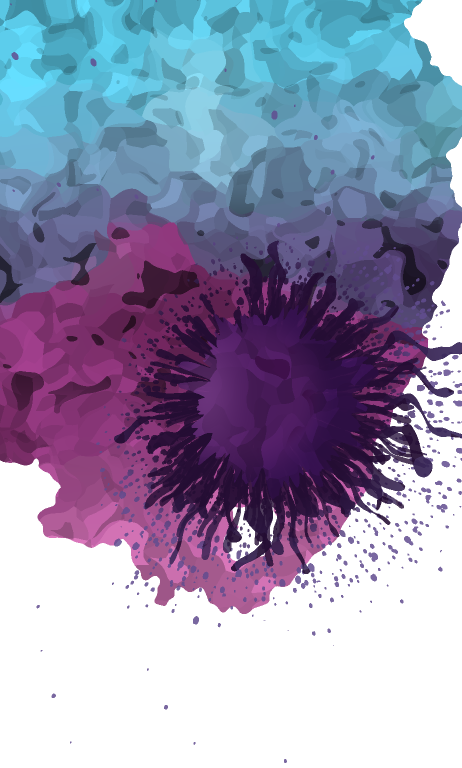
A WebGL 1 fragment shader for this background:

```glsl
precision highp float;
// Mosaic watercolour wash from cyan to magenta, with a dark radial ink splat on white.
uniform vec2 u_resolution;

#define PATCH_SCALE 20.0
#define CHIP_SCALE 42.0
#define WARP 0.024
#define EDGE_ROUGHNESS 0.030
#define SPLAT_CENTER vec2(0.340, 0.486)
#define CORE_RADIUS 0.110
#define REACH_MIN 0.15
#define REACH_MAX 0.275
#define TAU 6.283185

const vec3 CYAN = vec3(0.33, 0.74, 0.85);
const vec3 STEEL = vec3(0.42, 0.58, 0.70);
const vec3 SLATE = vec3(0.38, 0.37, 0.54);
const vec3 PLUM = vec3(0.56, 0.22, 0.49);
const vec3 ROSE = vec3(0.77, 0.42, 0.66);
const vec3 MAROON = vec3(0.36, 0.11, 0.29);
const vec3 VIOLET = vec3(0.30, 0.11, 0.37);
const vec3 INK = vec3(0.14, 0.05, 0.20);

float hash(vec2 p) {
  return fract(sin(dot(p, vec2(127.1, 311.7))) * 43758.5453);
}

vec2 hash2(vec2 p) {
  return vec2(hash(p), hash(p + 57.3));
}

float noise(vec2 p) {
  vec2 i = floor(p), f = fract(p);
  f = f * f * (3.0 - 2.0 * f);
  return mix(mix(hash(i), hash(i + vec2(1.0, 0.0)), f.x),
             mix(hash(i + vec2(0.0, 1.0)), hash(i + 1.0), f.x), f.y);
}

vec2 wobble(vec2 p) {
  return vec2(noise(p), noise(p + 31.7)) - 0.5;
}

float bump(vec2 p, vec2 center, vec2 size) {
  vec2 d = (p - center) / size;
  return exp(-dot(d, d));
}

// Nearest jittered site: position in xy, random value in z.
vec3 mosaic(vec2 p, float scale) {
  vec2 cell = floor(p * scale);
  vec3 site = vec3(0.0);
  float nearest = 9.0;
  for (int j = -1; j <= 1; j++)
    for (int i = -1; i <= 1; i++) {
      vec2 id = cell + vec2(float(i), float(j));
      vec2 s = id + hash2(id);
      float d = length(s - p * scale);
      if (d < nearest) {
        nearest = d;
        site = vec3(s / scale, hash(id + 9.1));
      }
    }
  return site;
}

// Smooth colour field under the mosaic.
vec3 washColor(vec2 p) {
  vec3 c = mix(SLATE, STEEL, smoothstep(0.68, 0.80, p.y));
  c = mix(c, CYAN, smoothstep(0.78, 0.93, p.y - 0.12 * (p.x - 0.2)));
  c = mix(c, vec3(0.60, 0.82, 0.88), 0.65 * bump(p, vec2(0.27, 0.86), vec2(0.07, 0.09)));
  c = mix(c, vec3(0.36, 0.66, 0.71), 0.8 * bump(p, vec2(0.58, 0.84), vec2(0.05, 0.06)));
  c = mix(c, vec3(0.28, 0.18, 0.38), 0.8 * bump(p, vec2(0.54, 0.65), vec2(0.15, 0.05)));
  float top = 0.59 + 0.11 * bump(vec2(p.x, 0.0), vec2(0.20, 0.0), vec2(0.14, 1.0));
  vec3 warm = mix(ROSE, PLUM, smoothstep(0.27, 0.45, p.y));
  warm = mix(warm, MAROON, 0.8 * bump(p, vec2(0.22, 0.57), vec2(0.11, 0.08)));
  warm = mix(warm, MAROON, 0.7 * bump(p, vec2(0.0, 0.44), vec2(0.07, 0.06)));
  warm = mix(warm, vec3(0.60, 0.40, 0.58), 0.8 * bump(p, vec2(0.12, 0.66), vec2(0.05, 0.04)));
  return mix(warm, c, smoothstep(top - 0.02, top + 0.02, p.y));
}

// Positive inside the painted area.
float paintMask(vec2 p) {
  float right = max(p.x - 0.32, 0.0);
  float bottom = 0.217 + 0.19 * (1.0 - smoothstep(0.0, 0.25, p.x)) + 6.2 * right * right;
  float d = (p.y - bottom) * 0.6;
  d = min(d, length((p - vec2(0.04, 0.365)) * vec2(0.7, 1.0)) - 0.03);
  d = max(d, 0.04 - length((p - vec2(0.115, 0.325)) * vec2(0.65, 1.0)));
  d = min(d, length(p - vec2(0.62, 0.975)) - 0.08);
  d = min(d, length((p - vec2(0.615, 0.765)) * vec2(1.0, 0.6)) - 0.034);
  return min(d, length(p - vec2(0.325, 0.31)) - 0.036);
}

// Coverage of radial ink streaks, one per angular bin.
float streaks(float r, float a, float count, float reach, float width) {
  float turn = a / TAU * count + 0.9 * (noise(vec2(r * 26.0, count)) - 0.5);
  float id = mod(floor(turn), count);
  float tip = reach * mix(0.5, 1.08, hash(vec2(id, count)));
  float across = (fract(turn) - 0.5) * TAU / count * r;
  float w = width * mix(0.45, 1.2, hash(vec2(id, 3.7))) * (0.3 + 1.3 * noise(vec2(r * 75.0, id * 3.1)));
  return step(length(vec2(max(r - tip, 0.0), across)), w);
}

// Droplets flung outward, on a polar grid.
float droplets(float r, float a, float reach, float count) {
  vec2 g = vec2(a / TAU * count, r * count * 1.1);
  vec2 id = vec2(mod(floor(g.x), count), floor(g.y));
  vec2 d = fract(g) - 0.3 - 0.4 * hash2(id);
  d.x *= r * 7.0;
  float density = 0.5 * smoothstep(0.10, 0.15, r) * (1.0 - smoothstep(reach * 0.8, reach * 1.2, r));
  return step(hash(id + 4.4), density) * step(length(d * vec2(1.0, 0.7)), 0.12 + 0.25 * hash(id + 8.8));
}

vec3 scene(vec2 p) {
  vec2 warped = p + WARP * wobble(p * 36.0) + 1.6 * WARP * wobble(p * 14.0);
  vec3 patchSite = mosaic(warped, PATCH_SCALE);
  vec3 chip = mosaic(warped + 3.0, CHIP_SCALE);

  // Wash of flat patches with smaller chips and dark accents
  vec3 wash = washColor(mix(patchSite.xy, p, 0.1)) * (0.80 + 0.34 * patchSite.z);
  wash = mix(wash, washColor(chip.xy - 3.0) * (0.65 + 0.6 * chip.z), 0.65 * step(0.5, fract(chip.z * 7.0)));
  float accent = step(0.79, noise(warped * 47.0 + 5.0)) * smoothstep(0.38, 0.55, p.y);
  wash *= 1.0 - accent * mix(0.55, 0.15, smoothstep(0.66, 0.78, p.y));
  float edge = paintMask(p + EDGE_ROUGHNESS * (wobble(p * 26.0) + 0.6 * wobble(p * 70.0)));
  vec3 color = mix(vec3(1.0), wash, step(0.0, edge));

  // Ink streaks and droplets, paler and bluer toward the rim
  vec2 q = p - SPLAT_CENTER;
  float r = length(q), a = atan(q.y, q.x);
  float reach = mix(REACH_MIN, REACH_MAX, 0.5 + 0.5 * cos(a + 0.6));
  reach += 0.05 * bump(vec2(a, 0.0), vec2(-2.2, 0.0), vec2(0.5, 1.0));
  vec3 ink = mix(INK, vec3(0.27, 0.21, 0.43), 0.7 * smoothstep(0.13, 0.27, r) * step(0.4, chip.z));
  vec3 spray = mix(INK, vec3(0.38, 0.30, 0.56), smoothstep(0.14, 0.23, r));
  float drops = max(droplets(r, a, reach, 76.0), droplets(r, a + 0.02, reach * 1.1, 121.0));
  color = mix(color, spray, 0.85 * drops);
  color = mix(color, ink, 0.8 * streaks(r, a, 97.0, reach * 0.8, 0.0042));
  color = mix(color, ink, 0.88 * streaks(r, a, 59.0, reach * 0.9, 0.0055));
  color = mix(color, ink, 0.93 * streaks(r, a, 29.0, reach, 0.036 * reach));

  // Ragged violet core, darker toward the right and the rim
  vec2 spoke = vec2(cos(a), sin(a));
  float ragged = r + 0.05 * (noise(spoke * 9.0 + r * 8.0) - 0.5) + 0.03 * (noise(spoke * 24.0) - 0.5);
  ragged -= 0.02 * cos(a + 0.2);
  vec3 core = mix(VIOLET, vec3(0.46, 0.24, 0.52), 0.7 * bump(q, vec2(-0.07, 0.0), vec2(0.04, 0.07)));
  core = mix(core, INK + vec3(0.03, 0.0, 0.08), 0.75 * smoothstep(0.06, 0.13, r + 0.3 * q.x));
  core *= 0.80 + 0.38 * chip.z;
  float blot = step(0.62, noise(warped * 38.0)) * (1.0 - smoothstep(0.05, 0.08, r));
  core = mix(core, vec3(0.22, 0.04, 0.25), 0.7 * blot);
  return mix(color, core, 0.9 * step(ragged, CORE_RADIUS));
}

void main() {
  // Four samples per pixel smooth every edge
  vec3 sum = vec3(0.0);
  for (int j = 0; j < 2; j++)
    for (int i = 0; i < 2; i++) {
      vec2 offset = vec2(float(i), float(j)) * 0.5 - 0.25;
      sum += scene((gl_FragCoord.xy + offset) / u_resolution.y);
    }
  gl_FragColor = vec4(sum * 0.25, 1.0);
}
```
